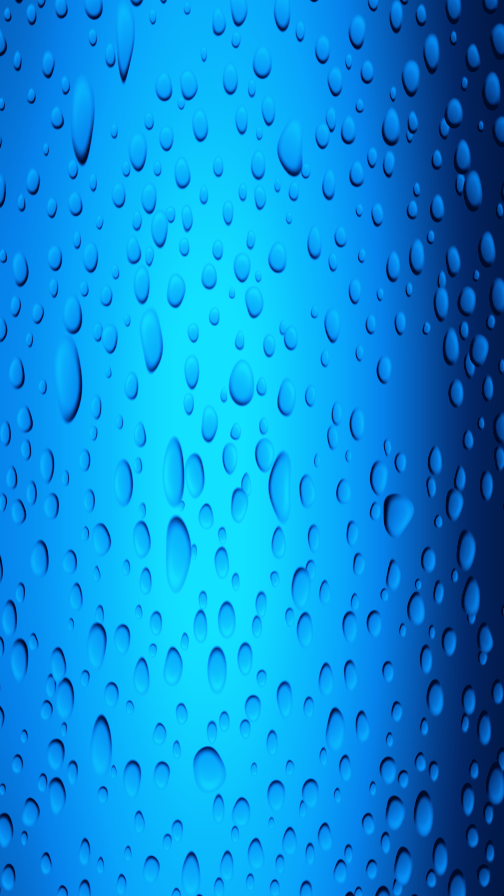
This texture is drawn by a Shadertoy shader. Its source:

```glsl
// Water drops on glass before a cyan glow that fades to navy at the right.
// One tilted grid holds medium drops at its cells and small ones at its corners,
// with a few large drops on top; each shifts a light level fed to a blue ramp.

#define GLOW vec2(0.235, 0.48)
#define BODY_LEVEL 0.60
#define BODY_MIX 0.40
#define LENS_TILT 0.15
#define RIM_SHADE 0.46
#define LIP_LIGHT 0.10
#define CELL vec2(0.039, 0.053)
#define GRID_TILT 0.27
#define MEDIUM_FILL 0.92
#define SMALL_FILL 0.66

// Large drops: centre xy, half width, half height (canvas height = 1)
const int LARGE_COUNT = 12;
const vec4 LARGE[LARGE_COUNT] = vec4[](
    vec4(.326, .836, .014, .033), vec4(.076, .577, .015, .049),
    vec4(.169, .620, .012, .036), vec4(.270, .573, .014, .026),
    vec4(.314, .456, .012, .040), vec4(.198, .381, .014, .043),
    vec4(.233, .141, .018, .026), vec4(.113, .167, .012, .035),
    vec4(.443, .424, .016, .025), vec4(.092, .866, .013, .050),
    vec4(.139, .954, .010, .046), vec4(.194, .473, .012, .039));

const vec3 RAMP[7] = vec3[](
    vec3(.00, .04, .16), vec3(.01, .15, .40), vec3(.02, .34, .69),
    vec3(.02, .51, .92), vec3(.03, .64, .98), vec3(.04, .74, .99),
    vec3(.07, .88, 1.0));

vec4 hash4(vec2 p) {
    vec4 h = fract(p.xyxy * vec4(.1031, .1030, .0973, .1099));
    h += dot(h, h.wzxy + 33.33);
    return fract((h.xxyz + h.yzzw) * h.zywx);
}

vec3 rampColor(float level) {
    float t = clamp(level, 0.0, 1.0) * 6.0;
    int i = min(int(t), 5);
    return mix(RAMP[i], RAMP[i + 1], t - float(i));
}

// Background brightness: broad vertical column of light
float lightAt(vec2 p) {
    float x = p.x / 0.5625;
    float left = mix(0.51, 1.02, smoothstep(-0.03, 0.40, x));
    float right = 1.0 - 0.91 * smoothstep(0.43, 1.04, x);
    float ends = smoothstep(0.10, 0.64, abs(p.y - GLOW.y));
    return left * right * (1.0 - 0.31 * ends);
}

// Position in drop units, where the outline has radius one
vec2 dropSpace(vec2 p, vec2 centre, vec2 size, float taper, float bend) {
    vec2 q = (p - centre) / size;
    q.x += bend * sin(q.y * 3.0 + bend * 40.0);
    q.x /= 1.0 - taper * clamp(q.y, -1.0, 1.0);
    return q;
}

// Inverted lens: narrow dark rim towards the glow, soft lit far side
void paintDrop(inout float level, vec2 q, vec2 centre, float halfWidth) {
    float r = length(q);
    float edge = 0.9 / (iResolution.y * halfWidth);
    float cover = 1.0 - smoothstep(1.0 - edge, 1.0 + edge, r);
    if (cover <= 0.0) return;
    float facing = dot(q, normalize(GLOW - centre + 0.0007));
    float rim = smoothstep(0.58, 1.0, r);
    float lip = smoothstep(0.3, 0.75, r) * (1.0 - smoothstep(0.75, 1.0, r));
    float body = mix(lightAt(centre), BODY_LEVEL, BODY_MIX);
    body -= LENS_TILT * facing;
    body -= RIM_SHADE * rim * (0.24 + max(facing, 0.0));
    body += LIP_LIGHT * lip * max(-facing, 0.0);
    level = mix(level, body, cover);
}

// True if a scattered drop would touch a large one
bool nearLarge(vec2 centre, vec2 size) {
    for (int i = 0; i < LARGE_COUNT; i++) {
        vec2 d = (centre - LARGE[i].xy) / (LARGE[i].zw + size);
        if (dot(d, d) < 1.0) return true;
    }
    return false;
}

// anchor: place in the cell; widths: range of half widths
void scatterDrops(inout float level, vec2 p, float anchor, float jitter,
                  vec2 widths, float fill, float seed) {
    float c = cos(GRID_TILT), s = sin(GRID_TILT);
    mat2 tilt = mat2(c, s, -s, c);
    vec2 home = floor((p * tilt) / CELL - anchor + 0.5);
    for (int j = -1; j <= 1; j++)
    for (int i = -1; i <= 1; i++) {
        vec2 id = home + vec2(i, j);
        vec4 h = hash4(id + seed);
        vec4 k = hash4(id + seed + 57.3);
        if (k.x > fill) continue;
        vec2 centre = tilt * ((id + anchor + jitter * (h.xy - 0.5)) * CELL);
        float halfWidth = mix(widths.x, widths.y, h.z);
        vec2 size = halfWidth * vec2(1.0, mix(1.65, 2.5, h.w));
        vec2 q = dropSpace(p, centre, size, 0.40 * (k.y - 0.4), 0.2 * (k.z - 0.5));
        if (dot(q, q) > 2.0 || nearLarge(centre, size)) continue;
        paintDrop(level, q, centre, halfWidth);
    }
}

void mainImage(out vec4 fragColor, in vec2 fragCoord) {
    vec2 p = fragCoord / iResolution.y;
    float level = lightAt(p);
    scatterDrops(level, p, 0.0, 0.30, vec2(.0032, .0060), SMALL_FILL, 111.0);
    scatterDrops(level, p, 0.5, 0.44, vec2(.0055, .0108), MEDIUM_FILL, 183.0);
    for (int i = 0; i < LARGE_COUNT; i++) {
        vec4 d = LARGE[i];
        vec4 h = hash4(d.xy * 91.0);
        vec2 q = dropSpace(p, d.xy, d.zw, 0.7 * (h.x - 0.6), 0.4 * (h.y - 0.5));
        paintDrop(level, q, d.xy, d.z);
    }
    fragColor = vec4(rampColor(level), 1.0);
}
```
